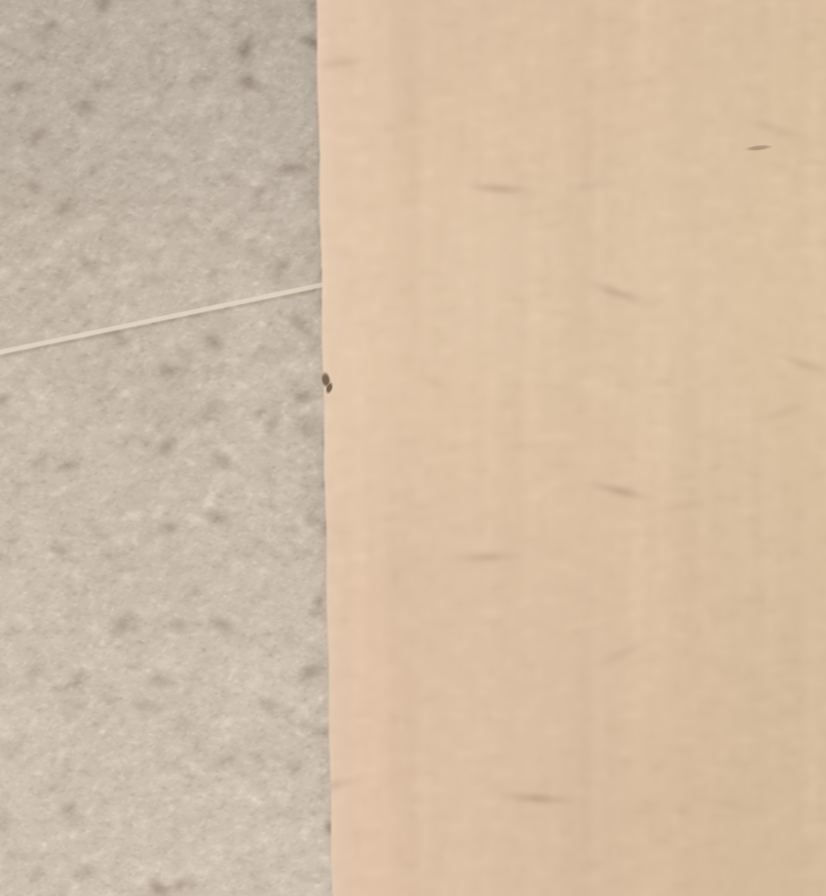
Reproduce this texture procedurally as a Shadertoy shader.

```glsl
#define EDGE_BASE 0.371
#define EDGE_LEAN 0.018
#define SEAM_LEFT 0.607
#define SEAM_SLOPE 0.209
#define SEAM_HALF_WIDTH 0.0026
#define GRAIN_CONTRAST 0.085
#define STREAK_CONTRAST 0.006
#define STONE_COLOR vec3(0.785, 0.732, 0.672)
#define BOARD_COLOR vec3(0.855, 0.747, 0.638)
#define SEAM_COLOR vec3(0.895, 0.835, 0.765)
#define STAIN_COLOR vec3(0.36, 0.29, 0.22)

vec3 hash3(vec2 cell) {
    vec3 q = fract(cell.xyx * vec3(0.1031, 0.1030, 0.0973));
    q += dot(q, q.yzx + 33.33);
    return fract((q.xxy + q.yzz) * q.zyx);
}

mat2 rotation(float angle) {
    float c = cos(angle), s = sin(angle);
    return mat2(c, -s, s, c);
}

// Signed elongated flecks, one per jittered cell: light above zero, dark below
float flecks(vec2 p, float density, float stretch) {
    vec2 cell = floor(p);
    float total = 0.0;
    for (int j = -1; j <= 1; j++)
    for (int i = -1; i <= 1; i++) {
        vec2 id = cell + vec2(i, j);
        vec3 place = hash3(id);
        vec3 look = hash3(id + 71.7);
        vec2 d = rotation(0.25 + (look.x - 0.5) * 1.8) * (p - id - place.xy);
        float fade = exp(-dot(d, d * vec2(4.0, 4.0 * stretch * stretch)));
        total += fade * (look.y * 2.0 - 1.0) * step(place.z, density);
    }
    return total;
}

// Broad soft variation from layered, bent sines
float clouds(vec2 p) {
    float total = 0.0, gain = 0.5;
    for (int i = 0; i < 4; i++) {
        p = rotation(0.9) * p * 1.7 + 1.3;
        total += gain * sin(p.x + 1.4 * sin(p.y)) * cos(p.y * 0.8 + sin(p.x));
        gain *= 0.6;
    }
    return total;
}

float streaks(float x) {
    float total = 0.0, frequency = 37.0;
    for (int i = 0; i < 5; i++) {
        total += sin(x * frequency + float(i) * 2.4) / (1.0 + 0.3 * float(i));
        frequency *= 1.63;
    }
    return total;
}

float ellipse(vec2 p, vec2 center, vec2 radius, float angle) {
    vec2 d = rotation(angle) * (p - center) / radius;
    return 1.0 - smoothstep(0.45, 1.25, length(d));
}

vec3 stone(vec2 p, float edgeDistance) {
    // Layered grain from coarse chips to fine speckle
    float grain = 0.0, scale = 48.0, gain = 0.48;
    for (int i = 0; i < 4; i++) {
        grain += gain * flecks(p * scale + float(i) * 19.3, 0.8, 1.9);
        scale *= 1.65;
        gain *= 0.94;
    }
    float pits = max(-flecks(p * 38.0 + 7.0, 0.28, 1.7), 0.0);
    vec3 color = STONE_COLOR + vec3(0.012, 0.012, 0.013) * clouds(p * 9.0);
    color -= vec3(0.052, 0.045, 0.038) * smoothstep(0.5, 1.0, p.y);
    color += vec3(0.025, 0.024, 0.022) * (1.0 - smoothstep(0.0, 0.6, p.y));
    color += GRAIN_CONTRAST * grain;
    color -= vec3(0.13, 0.135, 0.135) * pits;

    // Raised joint with a fine shadow below
    float seam = (p.y - SEAM_LEFT - SEAM_SLOPE * p.x) / sqrt(1.0 + SEAM_SLOPE * SEAM_SLOPE);
    color -= 0.07 * exp(-pow((seam + 0.0045) / 0.0025, 2.0));
    float joint = 1.0 - smoothstep(0.5, 1.5, abs(seam) / SEAM_HALF_WIDTH);
    color = mix(color, SEAM_COLOR, joint * 0.88);

    // Contact shadow beside the board
    float shade = exp(edgeDistance / 0.010);
    float specks = max(-flecks(p * vec2(85.0, 60.0), 0.55, 1.2), 0.0);
    return color - shade * (0.045 + 0.18 * specks);
}

vec3 board(vec2 p, float edgeDistance) {
    vec3 color = BOARD_COLOR;
    color += vec3(0.024, 0.018, 0.025) * exp(-edgeDistance / 0.12);
    color -= vec3(0.012, 0.006, 0.016) * smoothstep(0.3, 0.56, edgeDistance);
    color += vec3(0.010, 0.017, 0.012) * exp(-pow((p.y - 0.68) / 0.24, 2.0));
    color -= vec3(0.014, 0.012, 0.012) * smoothstep(0.35, 0.95, p.x) * (1.0 - smoothstep(0.0, 0.55, p.y));
    color += 0.006 * clouds(p * vec2(7.0, 4.0));

    // Faint vertical brushing and horizontal fibres
    float brushing = 0.6 + 0.4 * sin(p.y * 9.0 + 3.0 * sin(p.x * 14.0));
    color += STREAK_CONTRAST * brushing * streaks(p.x + 0.002 * sin(p.y * 5.0));
    color += 0.014 * flecks(p * vec2(42.0, 75.0), 0.7, 1.5);
    color += 0.009 * flecks(p * vec2(95.0, 60.0), 0.8, 1.2);
    float marks = max(-flecks(p * vec2(18.0, 32.0) + 4.0, 0.10, 3.0), 0.0);
    marks += 1.6 * ellipse(p, vec2(0.847, 0.835), vec2(0.014, 0.0028), 0.1);
    color -= vec3(0.10, 0.10, 0.09) * marks;

    // Pale rounded rim
    return color + vec3(0.012, 0.025, 0.032) * exp(-edgeDistance / 0.011);
}

void mainImage(out vec4 fragColor, in vec2 fragCoord) {
    vec2 p = fragCoord / iResolution.y;
    float edgeDistance = p.x - EDGE_BASE + EDGE_LEAN * p.y + 0.0006 * sin(p.y * 43.0);
    float boardMask = smoothstep(-0.0022, 0.0022, edgeDistance);
    vec3 color = mix(stone(p, min(edgeDistance, 0.0)), board(p, max(edgeDistance, 0.0)), boardMask);

    // Small dark chip on the rim
    float chip = ellipse(p, vec2(0.3637, 0.576), vec2(0.0048, 0.0085), 0.15);
    chip = max(chip, ellipse(p, vec2(0.3675, 0.567), vec2(0.0035, 0.0065), -0.3));
    color = mix(color, STAIN_COLOR, chip * 0.8);
    fragColor = vec4(clamp(color, 0.0, 1.0), 1.0);
}
```
